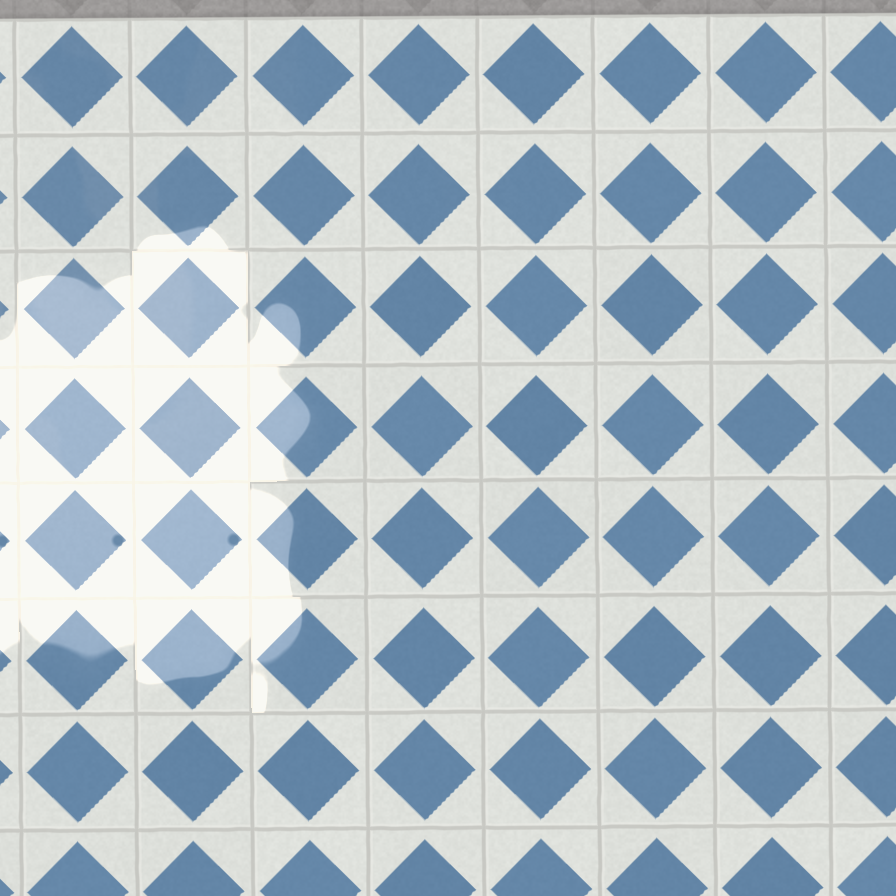
Write a Shadertoy shader that draws this pattern.

```glsl
// Glazed white wall tiles with blue diamonds, pale grout and a rippled window reflection.

float hash(vec2 p) {
    p = fract(p * vec2(0.1031, 0.1137));
    p += dot(p, p.yx + 33.33);
    return fract((p.x + p.y) * p.x * 17.0);
}

float noise(vec2 p) {
    vec2 i = floor(p), f = fract(p);
    f = f * f * (3.0 - 2.0 * f);
    return mix(mix(hash(i), hash(i + vec2(1, 0)), f.x),
               mix(hash(i + vec2(0, 1)), hash(i + vec2(1, 1)), f.x), f.y);
}

float roundedBox(vec2 p, vec2 halfSize, float radius) {
    vec2 d = abs(p) - halfSize + radius;
    return length(max(d, 0.0)) + min(max(d.x, d.y), 0.0) - radius;
}

// Diamond, shifted in every other row, with a fine ragged lower right edge
float diamond(vec2 local, vec2 cell, float blur) {
    vec2 d = local - vec2(0.49, 0.498 + 0.036 * mod(cell.y, 2.0));
    d.x += 0.012 * (hash(cell + 71.0) - 0.5);
    float ragged = 0.005 * sin((d.x - d.y) * 85.0) * step(0.0, d.x + d.y);
    float dist = (abs(d.x) + abs(d.y) - 0.437 + ragged) * 0.7071;
    return smoothstep(blur, -blur, dist);
}

// Reflection whose outline breaks from tile to tile
float reflection(vec2 q, vec2 cell) {
    vec2 seed = vec2(hash(cell + 13.0), hash(cell + 47.0));
    vec2 wave = vec2(noise(q * 2.6 + seed * 20.0), noise(q * 2.6 + seed * 20.0 + 50.0)) - 0.5;
    vec2 p = q - vec2(0.1, 3.9) + 0.45 * (seed - 0.5) + 0.75 * wave;
    float dist = roundedBox(p, vec2(2.1, 1.68), 0.5);
    float glare = 0.85 * smoothstep(0.03, -0.03, dist) + 0.15 * smoothstep(0.3, -0.3, dist);
    // Small dents in one row that catch no light
    float dent = smoothstep(0.07, 0.03, length(q - cell - vec2(0.86, 0.5)));
    return glare * (1.0 - dent * step(abs(cell.y - 4.0), 0.5));
}

void mainImage(out vec4 fragColor, in vec2 fragCoord) {
    vec2 uv = fragCoord / iResolution.xy;
    uv.y = 1.0 - uv.y;

    // Slightly skewed tile grid, counted from the top left
    vec2 q = (uv - vec2(0.0157 + 0.0086 * uv.y, 0.0222 - 0.0065 * uv.x)) / vec2(0.1291, 0.1293);
    vec2 cell = floor(q), local = q - cell;
    float blur = 1.0 / (0.1292 * iResolution.y);

    // Glaze, with fine mottling and a small shift per tile
    float mottle = noise(uv * 240.0) + 0.6 * noise(uv * 480.0) - 0.8;
    vec3 glaze = vec3(0.87, 0.88, 0.86) + 0.014 * (hash(cell + 5.0) - 0.5) + 0.025 * mottle;
    vec3 blue = vec3(0.39, 0.525, 0.655) + 0.02 * (hash(cell + 9.0) - 0.5) + 0.012 * mottle;
    float ink = diamond(local, cell, blur);
    vec3 color = mix(glaze, blue, ink);

    // Grout, with a light rim on one side of each joint
    vec2 joint = fract(q + 0.5) - 0.5;
    joint += 0.008 * (vec2(noise(q.yx * 9.0), noise(q * 9.0 + 30.0)) - 0.5);
    vec2 rim = smoothstep(0.014 + blur, 0.014 - blur, abs(joint + vec2(-0.026, 0.024)));
    vec2 seam = smoothstep(0.017 + blur, 0.017 - blur, abs(joint));
    color = mix(color, vec3(0.93, 0.93, 0.91), 0.5 * max(rim.x, rim.y));
    color = mix(color, vec3(0.75, 0.75, 0.73), max(0.75 * seam.x, 0.7 * seam.y));

    // Window light and the haze around it
    float haze = exp(-0.16 * dot(q - vec2(0.3, 2.0), q - vec2(0.3, 2.0)));
    float streak = smoothstep(0.45, 0.55, noise(q * 1.7 + 19.0 * hash(cell)));
    float glare = reflection(q, cell);
    color += vec3(0.055, 0.035, 0.02) * haze * (0.4 + 0.6 * streak) * ink;
    color += vec3(0.215, 0.175, 0.145) * glare;
    color = min(color, vec3(0.975, 0.975, 0.955));

    // Shaded ledge along the top edge
    float ledge = smoothstep(blur, -blur, q.y + 0.01);
    vec3 ledgeColor = vec3(0.62, 0.61, 0.605) - 0.06 * smoothstep(-0.08, 0.0, q.y);
    ledgeColor += 0.04 * mottle - 0.05 * ink - 0.03 * seam.x;
    color = mix(color, ledgeColor, ledge);

    fragColor = vec4(color, 1.0);
}
```
